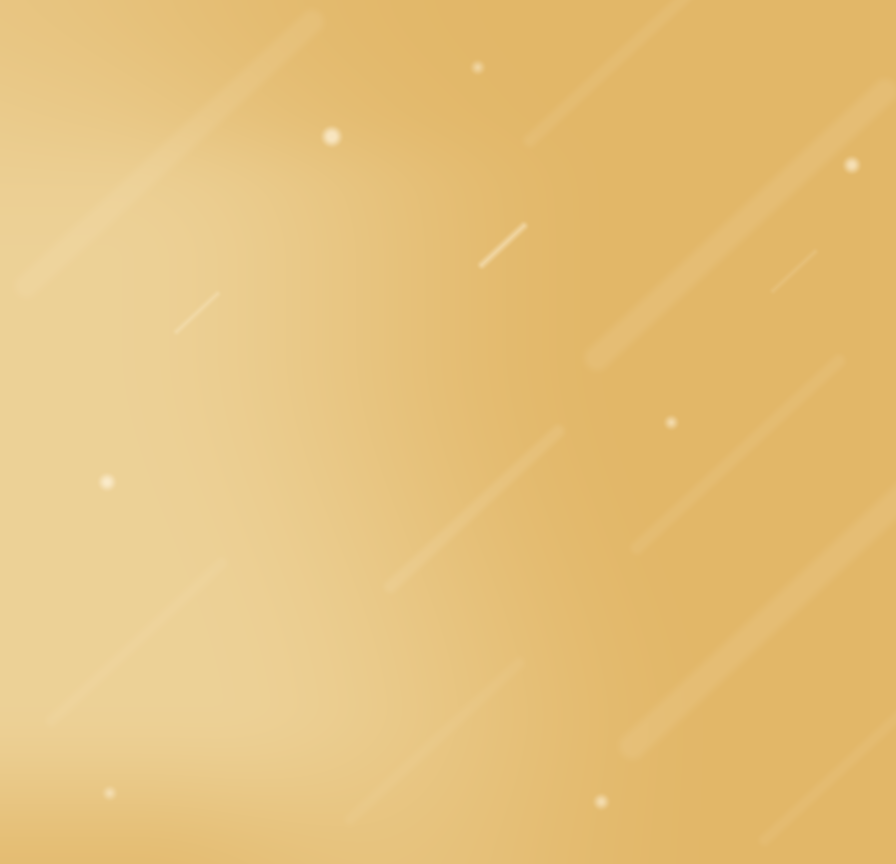
This background is drawn by a Shadertoy shader. Its source:

```glsl
// A warm gold field with a pale glow on the left, crossed by soft slanted
// streaks and a few sparkles. The glow is a product of smooth edge ramps;
// streaks are capsule distances and sparkles are blurred discs.

// One streak: centre, half length, radius
const vec4 streaks[12] = vec4[12](
    vec4(0.196, 0.822, 0.225, 0.013), vec4(0.709, 0.926, 0.130, 0.007),
    vec4(0.858, 0.740, 0.227, 0.014), vec4(0.854, 0.474, 0.159, 0.007),
    vec4(0.549, 0.411, 0.132, 0.007), vec4(0.899, 0.291, 0.227, 0.015),
    vec4(0.976, 0.112, 0.124, 0.006), vec4(0.158, 0.257, 0.134, 0.006),
    vec4(0.503, 0.142, 0.133, 0.006), vec4(0.582, 0.716, 0.033, 0.003),
    vec4(0.228, 0.638, 0.032, 0.002), vec4(0.919, 0.686, 0.033, 0.002));

const float streakAlpha[12] = float[12](
    0.09, 0.08, 0.10, 0.08, 0.11, 0.10, 0.07, 0.07, 0.06, 0.46, 0.30, 0.15);

// One sparkle: centre, radius, opacity
const vec4 sparkles[7] = vec4[7](
    vec4(0.384, 0.842, 0.009, 0.72), vec4(0.553, 0.922, 0.005, 0.50),
    vec4(0.986, 0.809, 0.007, 0.66), vec4(0.124, 0.442, 0.007, 0.72),
    vec4(0.777, 0.511, 0.005, 0.60), vec4(0.127, 0.082, 0.005, 0.52),
    vec4(0.696, 0.072, 0.006, 0.58));

// Soft fill of a distance: 1 inside, 0 outside
float fill(float dist, float blur) {
    return 1.0 - smoothstep(-blur, blur, dist);
}

float capsule(vec2 p, vec2 axis, float halfLength, float radius) {
    float along = clamp(dot(p, axis), -halfLength, halfLength);
    return length(p - axis * along) - radius;
}

float glow(vec2 p) {
    // Right edge: bulges at the bottom, retreats at the top
    float edge = 0.48 + 0.12 * (1.0 - smoothstep(0.15, 0.6, p.y))
                      - 0.08 * smoothstep(0.8, 1.0, p.y);
    float side = 1.0 - smoothstep(edge - 0.36, edge + 0.25, p.x);

    // Gentle fade at the top, with a firmer shoulder towards the right
    float top = 1.0 - 0.45 * smoothstep(0.70, 1.02, p.y)
                    - 0.75 * p.x * smoothstep(0.77, 0.88, p.y);

    // Fade at the bottom, strongest in the left corner
    float low = 1.0 - smoothstep(-0.03, 0.19, p.y);
    float bottom = 1.0 - low * mix(0.82, 0.25, smoothstep(0.15, 0.6, p.x));
    return side * max(top, 0.0) * bottom;
}

void mainImage(out vec4 fragColor, in vec2 fragCoord) {
    vec2 p = fragCoord / iResolution.y;
    vec3 gold = vec3(0.886, 0.717, 0.408);
    vec3 cream = vec3(0.927, 0.818, 0.588);
    vec3 highlight = vec3(1.0, 0.955, 0.86);
    vec3 color = mix(gold, cream, glow(p));

    // Slanted streaks; wide ones have softer rims
    vec2 axis = normalize(vec2(1.08, 1.0));
    for (int i = 0; i < 12; i++) {
        vec4 s = streaks[i];
        float d = capsule(p - s.xy, axis, s.z, s.w);
        float blur = 0.0035 + 0.25 * s.w;
        color = mix(color, highlight, streakAlpha[i] * fill(d, blur));
    }

    // Sparkles
    for (int i = 0; i < 7; i++) {
        vec4 s = sparkles[i];
        float d = length(p - s.xy) - s.z;
        color = mix(color, highlight, s.w * fill(d, 0.006));
    }

    fragColor = vec4(color, 1.0);
}
```
